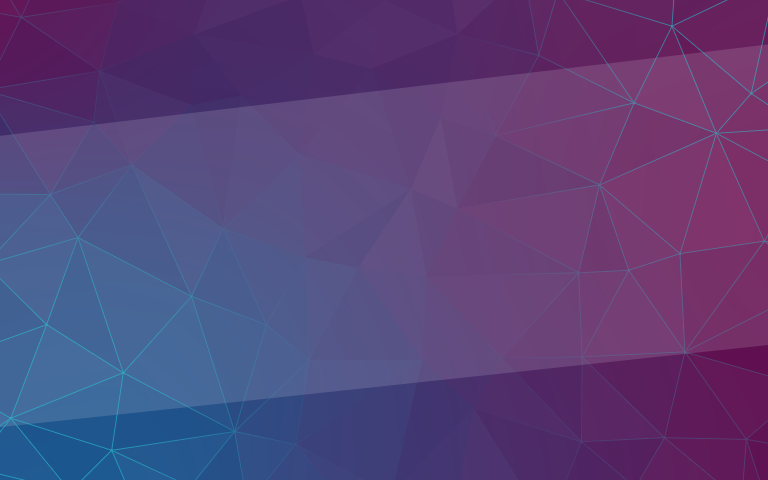
Reproduce this background procedurally as a WebGL 2 fragment shader.

```glsl
#version 300 es
precision highp float;
// Low-poly backdrop: a blended colour field sampled per facet of a jittered
// triangle mesh, a pale slanted band across the middle, and thin cyan mesh
// lines that fade in towards the lower left and the right side.

uniform vec2 u_resolution;
out vec4 fragColor;

const vec3 LINE_CYAN = vec3(0.16, 0.76, 0.82);
const vec3 BAND_TINT = vec3(0.98, 0.96, 1.0);
const float CELL_SIZE = 0.175;
const float JITTER = 0.36;
const float MESH_ANGLE = 0.42;

float hash(vec2 p) {
  return fract(sin(dot(p, vec2(127.1, 311.7))) * 43758.5453);
}

float cross2(vec2 a, vec2 b) {
  return a.x * b.y - a.y * b.x;
}

float segmentDistance(vec2 p, vec2 a, vec2 b) {
  vec2 ab = b - a;
  float t = clamp(dot(p - a, ab) / dot(ab, ab), 0.0, 1.0);
  return length(p - a - ab * t);
}

// Antialiased coverage of a shape from its signed distance
float coverage(float dist, float pixel) {
  return clamp(0.5 - dist / pixel, 0.0, 1.0);
}

vec2 meshPoint(vec2 cell, float jitter) {
  vec2 offset = vec2(hash(cell), hash(cell + 37.3)) * 2.0 - 1.0;
  return cell + jitter * offset;
}

// Stores the facet middle when p lies in the counter-clockwise triangle
void testTriangle(vec2 p, vec2 a, vec2 b, vec2 c, inout vec2 facetMiddle) {
  vec3 side = vec3(cross2(b - a, p - a), cross2(c - b, p - b), cross2(a - c, p - c));
  if (all(greaterThanEqual(side, vec3(0.0)))) facetMiddle = (a + b + c) / 3.0;
}

// Returns facet middle in xy, edge distance in z, vertex distance in w
vec4 triangleMesh(vec2 p, float jitter) {
  vec2 facetMiddle = p;
  float edge = 9.0;
  float vertex = 9.0;
  for (int j = -1; j <= 1; j++) {
    for (int i = -1; i <= 1; i++) {
      vec2 cell = floor(p) + vec2(float(i), float(j));
      vec2 a = meshPoint(cell, jitter);
      vec2 b = meshPoint(cell + vec2(1.0, 0.0), jitter);
      vec2 c = meshPoint(cell + vec2(1.0, 1.0), jitter);
      vec2 d = meshPoint(cell + vec2(0.0, 1.0), jitter);
      edge = min(edge, min(segmentDistance(p, a, b), segmentDistance(p, a, d)));
      vertex = min(vertex, length(p - a));
      // Split each quad along its shorter diagonal
      if (distance(a, c) < distance(b, d)) {
        testTriangle(p, a, b, c, facetMiddle);
        testTriangle(p, a, c, d, facetMiddle);
        edge = min(edge, segmentDistance(p, a, c));
      } else {
        testTriangle(p, a, b, d, facetMiddle);
        testTriangle(p, b, c, d, facetMiddle);
        edge = min(edge, segmentDistance(p, b, d));
      }
    }
  }
  return vec4(facetMiddle, edge, vertex);
}

// Weighted colour stop, normalised after summing
vec4 colourStop(vec2 p, vec2 middle, vec3 colour) {
  vec2 d = p - middle;
  return vec4(colour, 1.0) * exp(-11.0 * dot(d, d));
}

vec3 colourField(vec2 p) {
  vec4 sum = colourStop(p, vec2(0.20, 0.00), vec3(0.11, 0.37, 0.59));
  sum += colourStop(p, vec2(0.00, 0.40), vec3(0.16, 0.29, 0.51));
  sum += colourStop(p, vec2(0.45, 0.33), vec3(0.14, 0.33, 0.54));
  sum += colourStop(p, vec2(0.00, 1.00), vec3(0.39, 0.07, 0.33));
  sum += colourStop(p, vec2(0.40, 0.78), vec3(0.27, 0.18, 0.41));
  sum += colourStop(p, vec2(0.75, 0.95), vec3(0.33, 0.17, 0.41));
  sum += colourStop(p, vec2(0.78, 0.50), vec3(0.27, 0.19, 0.42));
  sum += colourStop(p, vec2(0.78, 0.03), vec3(0.23, 0.25, 0.48));
  sum += colourStop(p, vec2(1.18, 0.50), vec3(0.35, 0.12, 0.36));
  sum += colourStop(p, vec2(1.15, 0.05), vec3(0.32, 0.16, 0.40));
  sum += colourStop(p, vec2(1.58, 0.60), vec3(0.43, 0.04, 0.29));
  sum += colourStop(p, vec2(1.45, 1.00), vec3(0.39, 0.15, 0.38));
  sum += colourStop(p, vec2(1.60, 0.05), vec3(0.39, 0.08, 0.33));
  return sum.rgb / sum.a;
}

// Mesh lines are strongest at the lower left and upper right
float lineStrength(vec2 p) {
  float left = 0.65 * (1.0 - smoothstep(0.15, 0.65, length(p - vec2(0.08, 0.15))));
  float upperLeft = 0.22 * (1.0 - smoothstep(0.05, 0.32, p.x));
  float right = smoothstep(0.92, 1.45, p.x) * mix(0.22, 0.62, smoothstep(0.1, 0.9, p.y));
  return max(max(left, upperLeft), right);
}

void main() {
  float pixel = 1.0 / u_resolution.y;
  vec2 p = gl_FragCoord.xy / u_resolution * vec2(1.6, 1.0);
  // Faceted colour field
  float s = sin(MESH_ANGLE), c = cos(MESH_ANGLE);
  mat2 turn = mat2(c, s, -s, c);
  vec4 mesh = triangleMesh(turn * p / CELL_SIZE, JITTER);
  vec3 colour = colourField(mix(p, mesh.xy * CELL_SIZE * turn, 0.6));
  colour += (hash(mesh.xy) - 0.5) * vec3(0.035, 0.03, 0.025);
  // Pale slanted band
  float band = max(p.y - 0.717 - 0.119 * p.x, 0.110 + 0.107 * p.x - p.y);
  colour = mix(colour, BAND_TINT, 0.14 * coverage(band, pixel));
  // Cyan wires and their joints
  float wire = min(mesh.z * CELL_SIZE - 0.0009, mesh.w * CELL_SIZE - 0.003);
  colour = mix(colour, LINE_CYAN, coverage(wire, pixel) * lineStrength(p));
  fragColor = vec4(colour, 1.0);
}
```
